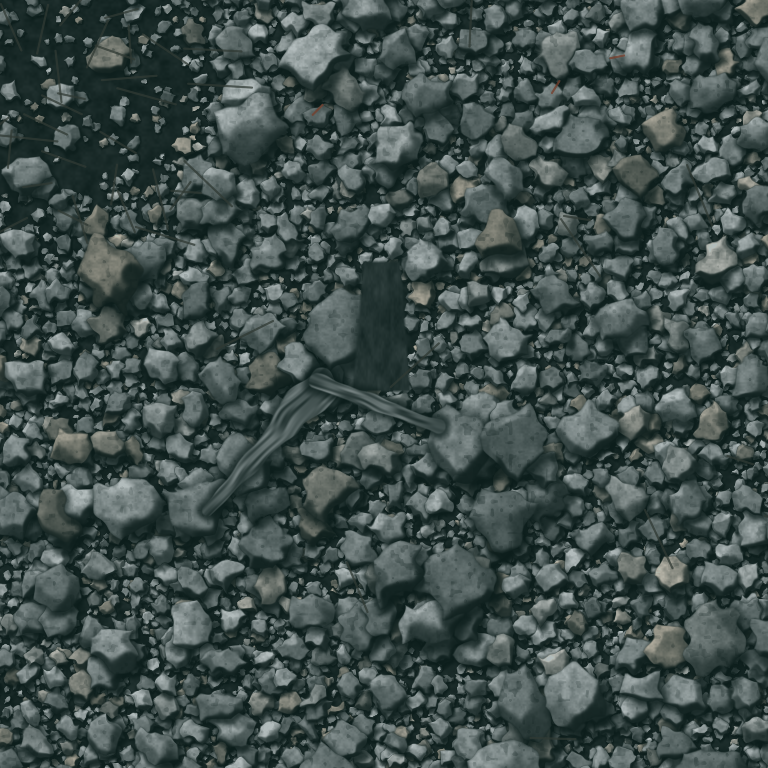
Reproduce this texture procedurally as a Shadertoy shader.

```glsl
// Crushed grey gravel over dark soil, with a sunken plank, driftwood and twigs.
// Stones are faceted convex solids on jittered grids, painted from small to large;
// each one shades what lies below it, and a final ramp gives the cold green tint.

float hash(vec2 p) {
    return fract(sin(dot(p, vec2(127.1, 311.7))) * 43758.5);
}

float noise(vec2 p) {
    vec2 i = floor(p), f = fract(p);
    f = f * f * (3.0 - 2.0 * f);
    return mix(mix(hash(i), hash(i + vec2(1, 0)), f.x),
               mix(hash(i + vec2(0, 1)), hash(i + vec2(1, 1)), f.x), f.y);
}

float fbm(vec2 p) {
    return 0.5 * noise(p) + 0.3 * noise(p * 2.1 + 7.0) + 0.2 * noise(p * 4.3 + 19.0);
}

// Bare soil: a corner patch and the hollow around the plank
float bareSoil(vec2 uv) {
    float corner = 1.0 - smoothstep(0.12, 0.27, length((uv - vec2(0.06, 0.9)) * vec2(0.9, 1.0)));
    vec2 hollow = abs(uv - vec2(0.497, 0.575)) - vec2(0.025, 0.07);
    return max(0.8 * corner, 1.0 - smoothstep(0.0, 0.015, max(hollow.x, hollow.y)));
}

// Distance to a segment in x, position along it in y
vec2 segment(vec2 p, vec2 a, vec2 b) {
    vec2 ab = b - a;
    float t = clamp(dot(p - a, ab) / dot(ab, ab), 0.0, 1.0);
    return vec2(length(p - a - ab * t), t);
}

void addStones(inout vec3 tone, vec2 uv, float cells, float density, float seed) {
    vec2 p = uv * cells + seed * 3.7;
    p += 0.2 * (vec2(noise(p * 4.0), noise(p * 4.0 + 17.0)) - 0.5);
    float grain = fbm(uv * 95.0 + seed);
    float pits = smoothstep(0.68, 0.85, noise(uv * 170.0 + seed));
    vec3 light = normalize(vec3(-0.32, 0.62, 0.8));

    for (int j = -1; j <= 1; j++)
    for (int i = -1; i <= 1; i++) {
        vec2 id = floor(p) + vec2(i, j);
        vec2 key = id + seed * 31.0;
        vec2 center = id + 0.5 + 0.6 * (vec2(hash(key), hash(key + 5.3)) - 0.5);
        float bare = bareSoil((center - seed * 3.7) / cells);
        if (hash(key + 9.1) > density * (1.0 - bare)) continue;

        float size = mix(0.36, 0.62, hash(key + 2.7));
        vec2 q = (p - center) / size;
        if (dot(q, q) > 4.0) continue;
        float turn = 6.2832 * hash(key + 3.9);
        float squash = mix(0.58, 1.0, hash(key + 8.2));

        // Tilted top face, then the sloping sides; near faces blend softly
        vec2 tilt = 0.55 * (vec2(hash(key + 6.1), hash(key + 7.7)) - 0.5);
        float weight = exp(-18.0 * (0.42 - dot(q, tilt)));
        float lit = weight * max(dot(normalize(vec3(tilt, 1.0)), light), 0.0);
        float total = weight, edge = -9.0, shadow = -9.0;
        for (int k = 0; k < 7; k++) {
            float r = hash(key + float(k) * 1.37 + 0.5);
            float angle = 6.2832 * (float(k) + 0.85 * r) / 7.0 + turn;
            vec2 dir = vec2(cos(angle), sin(angle));
            float reach = mix(0.78, 1.06, fract(r * 7.3)) *
                          length(vec2(cos(angle - turn * 2.0), squash * sin(angle - turn * 2.0)));
            float slope = mix(0.7, 2.6, fract(r * 13.7));
            float d = dot(q, dir) - reach;
            edge = max(edge, d);
            shadow = max(shadow, d - dot(vec2(0.1, -0.18), dir));
            weight = exp(-18.0 * clamp(-d * slope, -0.2, 2.0));
            lit += weight * max(dot(normalize(vec3(dir * slope, 1.0)), light), 0.0);
            total += weight;
        }
        lit /= total;

        float albedo = mix(0.62, 1.06, hash(key + 4.4)) * (0.68 + 0.64 * grain) - 0.16 * pits;
        vec3 tint = mix(vec3(1), vec3(1.07, 0.97, 0.87), smoothstep(0.72, 1.0, hash(key + 1.9)));
        vec3 stone = tint * albedo * (0.07 + 0.95 * lit) * smoothstep(0.06, -0.16, edge - 0.08);
        float soft = 0.0014 * cells / size;
        tone *= mix(0.22, 1.0, smoothstep(-0.12, 0.36, shadow));
        tone = mix(tone, stone, 1.0 - smoothstep(-soft, soft, edge));
    }
}

// Tapered strip of fibrous wood
void addWood(inout vec3 tone, vec2 uv, vec2 a, vec2 b, float w0, float w1) {
    vec2 s = segment(uv, a, b);
    float side = dot(uv - a, normalize(vec2(a.y - b.y, b.x - a.x)));
    float d = s.x - mix(w0, w1, s.y) * (0.7 + 0.6 * noise(uv * 45.0));
    float fibre = noise(vec2(side * 260.0 + 2.0 * noise(uv * 30.0), s.y * 7.0));
    tone *= mix(0.3, 1.0, smoothstep(0.0, 0.014, d));
    tone = mix(tone, vec3(0.14 + 0.56 * fibre), 1.0 - smoothstep(-0.0015, 0.0015, d));
}

void mainImage(out vec4 fragColor, in vec2 fragCoord) {
    vec2 uv = fragCoord / iResolution.y;
    vec3 tone = vec3(0.16 * fbm(uv * 70.0));

    // Gravel from grit to large stones
    addStones(tone, uv, 78.0, 0.8, 1.0);
    addStones(tone, uv, 47.0, 0.8, 2.0);
    addStones(tone, uv, 30.0, 0.75, 3.0);
    addStones(tone, uv, 19.0, 0.5, 4.0);
    addStones(tone, uv, 12.0, 0.27, 5.0);

    // Dark plank and pale driftwood
    vec2 plank = abs(uv - vec2(0.497, 0.575)) - vec2(0.031 - 0.08 * (uv.y - 0.575), 0.085);
    float plankTone = 0.05 + 0.2 * fbm(uv * vec2(110.0, 50.0));
    tone = mix(tone, vec3(plankTone), 1.0 - smoothstep(-0.003, 0.002, max(plank.x, plank.y)));
    addWood(tone, uv, vec2(0.27, 0.335), vec2(0.415, 0.495), 0.006, 0.024);
    addWood(tone, uv, vec2(0.41, 0.505), vec2(0.57, 0.445), 0.009, 0.008);

    // Twigs, mostly in the bare corner, and a few rusty slivers
    for (int i = 0; i < 46; i++) {
        vec2 key = vec2(i, 3.1);
        vec2 start = vec2(hash(key), hash(key + 1.7));
        if (i < 32) start = vec2(0.0, 0.7) + start * vec2(0.25, 0.3);
        float angle = 6.2832 * hash(key + 4.2);
        bool rusty = i > 42;
        float span = rusty ? 0.018 : 0.03 + 0.06 * hash(key + 6.6);
        float d = segment(uv, start, start + span * vec2(cos(angle), sin(angle))).x;
        vec3 twig = rusty ? vec3(0.7, 0.22, 0.1) : vec3(0.24, 0.2, 0.17);
        tone = mix(tone, twig, 0.75 * (1.0 - smoothstep(0.0006, 0.0022, d)));
    }

    vec3 color = mix(vec3(0.045, 0.112, 0.104), vec3(0.64, 0.68, 0.68), clamp(tone, 0.0, 1.1));
    fragColor = vec4(color, 1.0);
}
```
